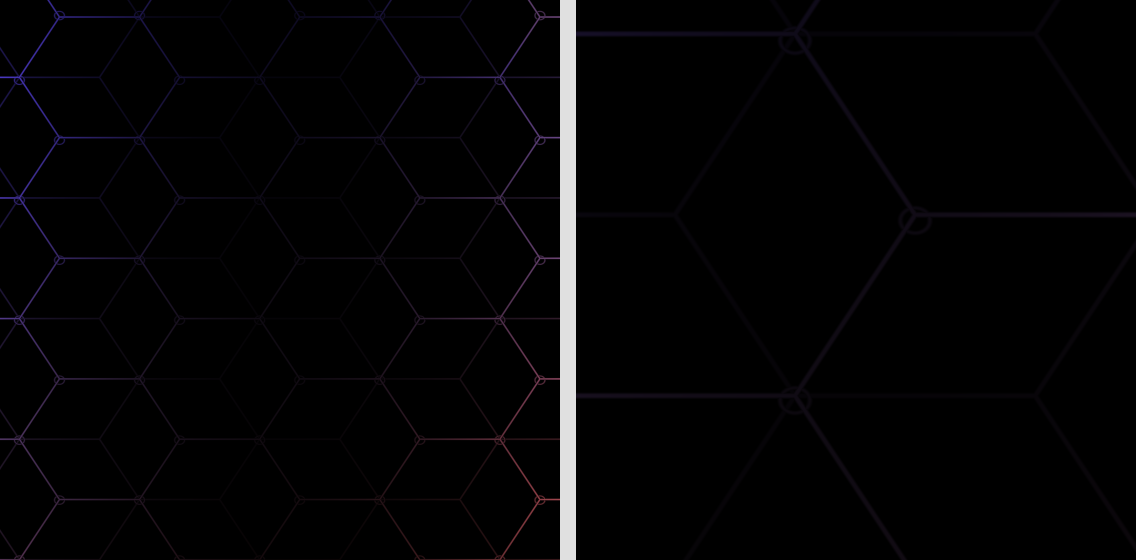
Left, the full canvas; right, a detail of the centre.
Give the GLSL for this pattern, as a WebGL 1 fragment shader.

```glsl
precision highp float;
// Faint honeycomb of wireframe cubes with ringed corners, fading from blue to red on black.

uniform vec2 u_resolution;

#define SIDE 0.1430          // hexagon side, along x
#define HALF_HEIGHT 0.1077   // centre to flat top
#define ORIGIN vec2(0.1777, 0.1381)
#define LINE_HALF 0.0014
#define RING_HALF 0.0010
#define RING_RADII vec2(0.0088, 0.0075)
#define SPOKE_LEVEL 0.38
#define RING_LEVEL 0.72
#define BLUE vec3(0.33, 0.25, 0.86)
#define MAUVE vec3(0.42, 0.28, 0.50)
#define RED vec3(0.64, 0.28, 0.31)

float segmentDistance(vec2 p, vec2 a, vec2 b) {
  vec2 ab = b - a;
  return length(p - a - ab * clamp(dot(p - a, ab) / dot(ab, ab), 0.0, 1.0));
}

// Offset from the centre of the enclosing hexagon, on two staggered grids.
vec2 hexCell(vec2 p) {
  vec2 period = vec2(3.0 * SIDE, 2.0 * HALF_HEIGHT);
  vec2 a = mod(p - ORIGIN + 0.5 * period, period) - 0.5 * period;
  vec2 b = mod(p - ORIGIN, period) - 0.5 * period;
  vec2 toRegular = vec2(1.0, 0.866 * SIDE / HALF_HEIGHT);
  return length(a * toRegular) < length(b * toRegular) ? a : b;
}

float stroke(float d, float halfWidth) {
  float soft = max(0.75 / u_resolution.y, 0.001);
  return 1.0 - smoothstep(halfWidth - soft, halfWidth + soft, d);
}

float ringDistance(vec2 p, vec2 centre) {
  return abs(length((p - centre) / RING_RADII) - 1.0) * RING_RADII.y;
}

// Hexagon outline plus three dimmer spokes that suggest a cube.
float cubeLines(vec2 p) {
  vec2 q = hexCell(p);
  q.y = abs(q.y);
  vec2 corner = vec2(0.5 * SIDE, HALF_HEIGHT);
  vec2 leftCorner = vec2(-corner.x, corner.y);
  vec2 tip = vec2(SIDE, 0.0);
  float outline = min(segmentDistance(q, leftCorner, corner),
                  min(segmentDistance(q, corner, tip),
                      segmentDistance(q, -tip, leftCorner)));
  float spokes = min(segmentDistance(q, -tip, vec2(0.0)),
                     segmentDistance(q, vec2(0.0), corner));
  return max(stroke(outline, LINE_HALF), SPOKE_LEVEL * stroke(spokes, LINE_HALF));
}

// Rings sit slightly off the corners and drift from row to row.
float cornerRings(vec2 p) {
  float drift = p.y < 0.08 ? -0.0026 : 0.0052 - 0.0055 * (p.y - ORIGIN.y);
  vec2 q = abs(hexCell(p - vec2(0.0, drift)));
  float d = min(ringDistance(q, vec2(SIDE, 0.0)),
                ringDistance(q, vec2(0.5 * SIDE, HALF_HEIGHT)));
  return RING_LEVEL * stroke(d, RING_HALF);
}

// Diagonal hue sweep, bright at both sides and dim in the middle.
vec3 inkColour(vec2 p) {
  float sweep = (p.y + 0.5 * p.x) / 1.5;
  float cornerGlow = 1.0 - smoothstep(0.02, 0.16, length(p - vec2(1.0, 0.0)));
  sweep = mix(sweep, 0.62, cornerGlow);
  vec3 hue = mix(BLUE, MAUVE, smoothstep(0.12, 0.58, sweep));
  hue = mix(hue, RED, smoothstep(0.55, 0.95, sweep));
  float side = (p.x - 0.49) / 0.5;
  float level = 0.16 + 0.80 * side * side;
  level *= 1.0 - 0.18 * p.y * (1.0 - p.x);
  return hue * level;
}

void main() {
  vec2 p = gl_FragCoord.xy / u_resolution;
  p.y = 1.0 - p.y;
  float ink = max(cubeLines(p), cornerRings(p));
  gl_FragColor = vec4(inkColour(p) * ink, 1.0);
}
```
